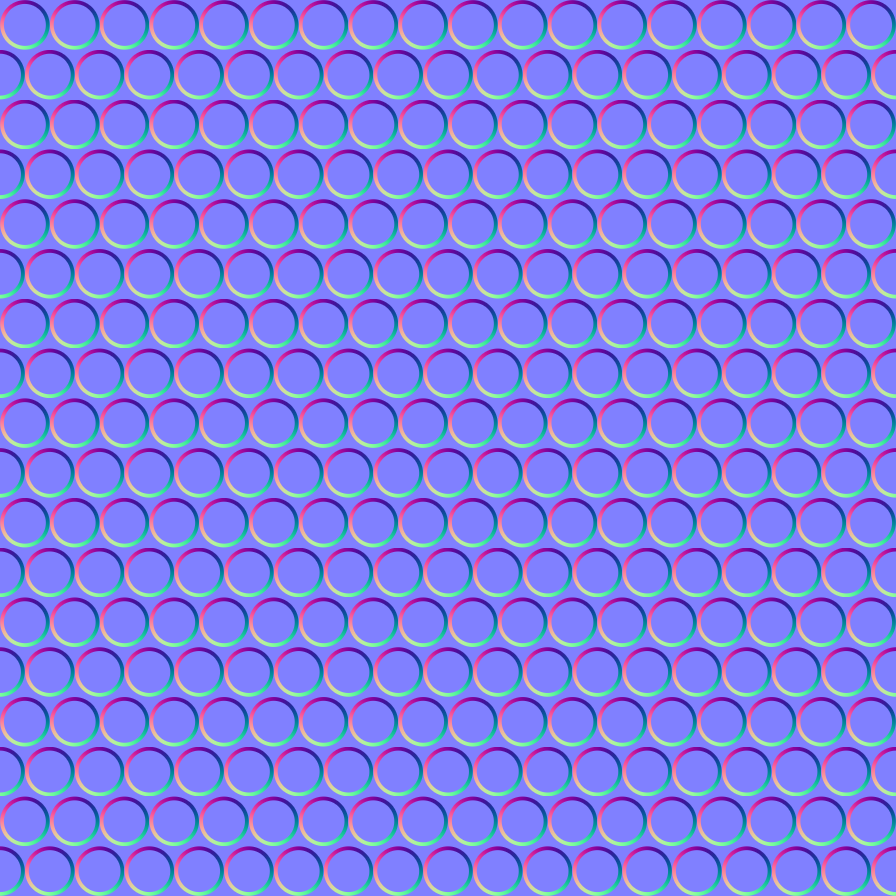
Give the GLSL for this texture map, as a WebGL 2 fragment shader.

```glsl
#version 300 es
precision highp float;
// Tangent-space normal map: staggered rows of flat discs, each ringed by a bevel.

uniform vec2 u_resolution;
out vec4 fragColor;

const float REPEATS = 18.0;       // discs across and rows down; even, so the stagger wraps
const float ROW_SHIFT = 0.5;      // sideways shift of every other row, in cells
const float OUTER_RADIUS = 0.497; // bevel limits, in cells
const float INNER_RADIUS = 0.421;
const float BEVEL_Z = 0.21;       // upward part of the bevel normal
const vec3 FLAT_NORMAL = vec3(0.0, 0.0, 1.0);

// Position relative to the centre of the nearest disc, in cells
vec2 staggeredCell(vec2 uv) {
    vec2 p = uv * REPEATS;
    float row = floor(p.y);
    p.x += ROW_SHIFT * mod(row + 1.0, 2.0);
    return fract(p) - 0.5;
}

// Signed distance to a ring between two radii
float ringDistance(float radius) {
    float middle = 0.5 * (OUTER_RADIUS + INNER_RADIUS);
    float halfWidth = 0.5 * (OUTER_RADIUS - INNER_RADIUS);
    return abs(radius - middle) - halfWidth;
}

// Unit normal of a bevel that slopes down toward the disc centre
vec3 bevelNormal(vec2 cell, float radius) {
    vec2 inward = -cell / max(radius, 1e-4);
    return vec3(inward * sqrt(1.0 - BEVEL_Z * BEVEL_Z), BEVEL_Z);
}

void main() {
    vec2 uv = gl_FragCoord.xy / u_resolution;
    vec2 cell = staggeredCell(uv);
    float radius = length(cell);

    // Edge softness of one pixel, measured in cells
    float pixel = REPEATS / min(u_resolution.x, u_resolution.y);
    float coverage = clamp(0.5 - ringDistance(radius) / pixel, 0.0, 1.0);

    // Encode the normal as colour
    vec3 normal = mix(FLAT_NORMAL, bevelNormal(cell, radius), coverage);
    fragColor = vec4(normal * 0.5 + 0.5, 1.0);
}
```
